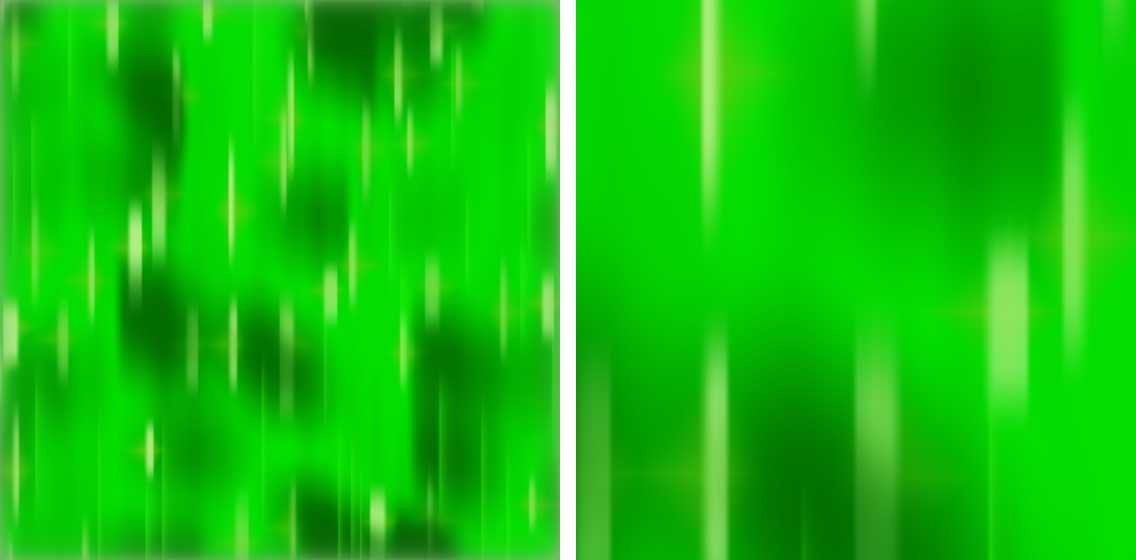
Left, the full canvas; right, a detail of the centre.
Reproduce this background procedurally as a WebGL 2 fragment shader.

```glsl
#version 300 es
precision highp float;
uniform vec2 u_resolution;
out vec4 fragColor;

vec2 hash2(vec2 p) {
    vec3 q = fract(p.xyx * vec3(0.1031, 0.1030, 0.0973));
    q += dot(q, q.yzx + 33.33);
    return fract((q.xx + q.yz) * q.zy);
}

float corner(vec2 cell, vec2 offset) {
    return dot(hash2(cell) * 2.0 - 1.0, offset);
}

float gradientNoise(vec2 p) {
    vec2 i = floor(p), f = fract(p);
    vec2 s = f * f * f * (f * (f * 6.0 - 15.0) + 10.0);
    vec2 e = vec2(1.0, 0.0);
    return mix(mix(corner(i, f), corner(i + e, f - e), s.x),
               mix(corner(i + e.yx, f - e.yx), corner(i + 1.0, f - 1.0), s.x), s.y);
}

// Soft dark ovals, some of them cut off along one vertical side
float shadowBlobs(vec2 uv) {
    vec2 grid = vec2(4.5, 4.0);
    vec2 home = floor(uv * grid);
    float clear = 1.0;
    for (int j = -1; j <= 1; j++)
    for (int i = -1; i <= 1; i++) {
        vec2 cell = home + vec2(i, j);
        vec2 shape = hash2(cell + 41.0);
        vec2 d = uv - (cell + 0.2 + 0.6 * hash2(cell + 7.0)) / grid;
        d.y += (shape.x - 0.5) * d.x;
        float radius = mix(0.13, 0.18, shape.y);
        float blob = 1.0 - smoothstep(0.0, 1.0, length(d * vec2(1.0, 0.95)) / radius);
        float side = shape.y > 0.5 ? 1.0 : -1.0;
        float cut = smoothstep(-0.07, -0.045, d.x * side);
        blob *= mix(1.0, cut, step(0.5, fract(shape.x * 7.0)));
        clear *= 1.0 - blob * mix(0.12, 0.95, shape.x);
    }
    return 1.0 - clear;
}

// Pale streaks: x is the bright core, y the pointed flare around it
vec2 paleStreaks(vec2 uv) {
    vec2 grid = vec2(11.0, 4.0);
    vec2 home = floor(uv * grid);
    vec2 light = vec2(0.0);
    for (int j = -1; j <= 1; j++)
    for (int i = -1; i <= 1; i++) {
        vec2 cell = home + vec2(i, j);
        vec2 size = hash2(cell + 63.0);
        vec2 kind = hash2(cell + 85.0);
        vec2 d = uv - (cell + hash2(cell + 19.0)) / grid;
        d.x *= kind.y > 0.5 ? 1.0 : -1.0;
        float halfWidth = mix(0.003, 0.012, size.x * size.x);
        float halfLength = mix(0.065, 0.14, size.y);
        float along = 1.0 - smoothstep(0.3, 1.0, abs(d.y) / halfLength);
        float core = smoothstep(-halfWidth - 0.003, -halfWidth + 0.002, d.x)
                   * (1.0 - smoothstep(halfWidth - 0.003, halfWidth + 0.008, d.x));
        vec2 reach = vec2(d.x > 0.0 ? 0.07 : 0.04, halfLength);
        vec2 q = pow(abs(d - vec2(0.0, 0.3 * halfLength * (size.x - 0.5))) / reach, vec2(0.75));
        float flare = 1.0 - smoothstep(0.1, 1.0, q.x + q.y);
        float strength = step(kind.x, 0.8) * mix(0.35, 1.0, fract(kind.x * 9.0));
        light = max(light, vec2(strength * core * along, sqrt(strength) * flare));
    }
    return light;
}

// Long hairlines with one crisp side
float hairlines(vec2 uv) {
    float light = 0.0;
    for (int k = 0; k < 24; k++) {
        vec2 d = uv - hash2(vec2(k, 137));
        vec2 shape = hash2(vec2(k, 211));
        float across = smoothstep(-0.003, 0.001, d.x) * exp(-max(d.x, 0.0) / mix(0.003, 0.014, shape.x));
        float along = 1.0 - smoothstep(0.3, 1.0, abs(d.y) / mix(0.1, 0.22, shape.y));
        light = max(light, across * along);
    }
    return light;
}

void main() {
    vec2 uv = gl_FragCoord.xy / u_resolution;
    vec2 border = min(uv, 1.0 - uv);

    // Dark masses, broad mottling and vertical bands
    float shade = shadowBlobs(uv) + 0.03;
    shade += 0.25 * gradientNoise(uv * vec2(4.0, 3.0) + 5.3);
    shade += 0.22 * gradientNoise(uv * vec2(23.0, 2.0) + 17.7);
    float rimBand = smoothstep(-0.15, 0.2, gradientNoise(vec2(uv.x * 5.0, floor(uv.y * 2.0) * 9.0 + 0.4)));
    shade += 0.7 * rimBand * (1.0 - smoothstep(0.0, 0.13, border.y));
    shade = shade < 0.7 ? max(shade, 0.0) : 1.0 - 0.3 * exp((0.7 - shade) / 0.3);
    vec3 color = mix(vec3(0.01, 0.87, 0.0), vec3(0.01, 0.36, 0.0), shade);

    // Light passing between the masses
    vec2 streak = paleStreaks(uv);
    float open = 1.0 - smoothstep(0.3, 0.85, shade);
    color = mix(color, vec3(0.20, 0.95, 0.08), 0.5 * hairlines(uv));
    color = mix(color, vec3(0.42, 0.80, 0.08), 0.85 * streak.y * mix(0.15, 1.0, open));
    color = mix(color, vec3(0.70, 0.94, 0.54), 0.98 * streak.x * mix(0.3, 1.0, open));

    // Greyish haze along the rim
    float haze = 0.65 * exp(-border.x / 0.016) + 0.6 * exp(-border.y / 0.016);
    color = mix(color, vec3(0.52, 0.72, 0.45), min(haze, 0.8));
    fragColor = vec4(color, 1.0);
}
```
